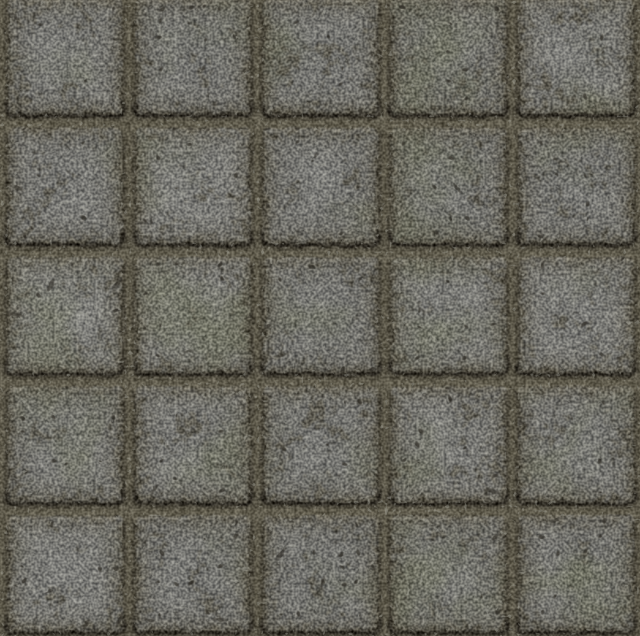
Give the GLSL for this texture, as a Shadertoy shader.

```glsl
const vec2 PERIOD = vec2(0.1997, 0.2033);   // paver pitch on the canvas
const vec2 ORIGIN = vec2(0.002, -0.004);    // corner of the first paver
const float HALF_SIZE = 0.453;              // paver half width, in pitches
const float CORNER = 0.045;
const float EDGE_WOBBLE = 0.018;
const float GRIME_REACH = 0.085;            // falloff of edge dirt, in pitches
const float GRAIN_FREQ = 235.0;
const float GRAIN_AMOUNT = 0.25;
const float BLOTCH_AMOUNT = 0.10;
const vec3 STONE = vec3(0.472, 0.472, 0.458);
const vec3 GRIME = vec3(0.335, 0.318, 0.265);
const vec3 JOINT = vec3(0.375, 0.358, 0.300);
const vec3 CREVICE = vec3(0.150, 0.137, 0.112);
const vec3 PALE = vec3(0.640, 0.640, 0.600);
const vec3 MOSS = vec3(0.425, 0.435, 0.345);

vec2 hash2(vec2 p) {
    vec3 q = fract(p.xyx * vec3(0.1031, 0.1030, 0.0973));
    q += dot(q, q.yzx + 33.33);
    return fract((q.xx + q.yz) * q.zy);
}

float cornerSlope(vec2 cell, vec2 offset) {
    float a = 6.2832 * hash2(cell + 57.0).x;
    return dot(vec2(cos(a), sin(a)), offset);
}

float gradientNoise(vec2 p) {
    vec2 i = floor(p), f = fract(p);
    vec2 u = f * f * f * (f * (f * 6.0 - 15.0) + 10.0);
    vec2 e = vec2(1.0, 0.0);
    return mix(mix(cornerSlope(i, f), cornerSlope(i + e.xy, f - e.xy), u.x),
               mix(cornerSlope(i + e.yx, f - e.yx), cornerSlope(i + e.xx, f - e.xx), u.x), u.y);
}

float fbm(vec2 p) {
    float sum = 0.0, amp = 0.6;
    for (int i = 0; i < 4; i++) {
        sum += amp * gradientNoise(p);
        p = mat2(1.6, 1.2, -1.2, 1.6) * p + 11.3;
        amp *= 0.55;
    }
    return sum;
}

float roundedBox(vec2 p, float halfSize, float radius) {
    vec2 q = abs(p) - halfSize + radius;
    return length(max(q, 0.0)) + min(max(q.x, q.y), 0.0) - radius;
}

// Randomly turned, stretched marks scattered one per grid cell
float marks(vec2 uv, float grid, float chance, float radius, float stretch) {
    vec2 p = uv * grid, cell = floor(p);
    vec2 place = hash2(cell + grid), trait = hash2(cell + grid + 91.0);
    vec2 d = fract(p) - mix(vec2(0.35), vec2(0.65), place);
    float a = 6.2832 * trait.x;
    d = mat2(cos(a), -sin(a), sin(a), cos(a)) * d;
    d += 0.06 * gradientNoise(uv * 160.0);
    float r = radius * (0.5 + trait.y);
    float soft = max(0.35 * r, grid / iResolution.y);
    float shape = 1.0 - smoothstep(r - soft, r + soft, length(d * vec2(1.0 / stretch, 1.0)));
    return shape * step(hash2(cell + grid + 17.0).y, chance);
}

float band(float x, float width) {
    return exp(-x * x / (width * width));
}

void mainImage(out vec4 fragColor, in vec2 fragCoord) {
    vec2 uv = fragCoord / iResolution.xy;
    float pixel = 1.0 / iResolution.y;

    // Surface noise; grain fades out when finer than a pixel
    float blotch = fbm(uv * 17.0);
    float cloud = fbm(uv * 7.0 + 40.0);
    float rough = gradientNoise(uv * 85.0);
    float fade = 1.0 - smoothstep(0.55, 1.2, GRAIN_FREQ * pixel);
    float grain = fade * gradientNoise(uv * GRAIN_FREQ) + 0.5 * gradientNoise(uv * GRAIN_FREQ * 0.5 + 7.0);

    // Paver grid with slightly worn outlines
    vec2 q = (uv - ORIGIN) / PERIOD;
    vec2 cell = floor(q), p = fract(q) - 0.5;
    vec2 tone = hash2(cell + 5.0);
    vec2 wobble = EDGE_WOBBLE * vec2(gradientNoise(uv * 45.0), gradientNoise(uv * 45.0 + 20.0));
    float d = roundedBox(p + wobble, HALF_SIZE, CORNER);
    float aa = max(0.012, pixel / PERIOD.y);
    float joint = smoothstep(-aa, aa, d);

    // Stone face: tone per paver, moss, dark stains, dirt toward the rim
    vec3 color = STONE + 0.035 * (tone.x - 0.5) + BLOTCH_AMOUNT * blotch;
    color = mix(color, MOSS, 0.55 * smoothstep(-0.1, 0.5, cloud + 0.3 * (tone.y - 0.5)));
    color = mix(color, GRIME, 0.6 * smoothstep(0.12, 0.5, -blotch + 0.4 * rough - 0.3 * cloud));
    float dirt = exp(min(d, 0.0) / GRIME_REACH) * (0.85 + 0.9 * blotch + 0.5 * rough);
    color = mix(color, GRIME, clamp(dirt, 0.0, 0.9));
    color = mix(color, JOINT + 0.05 * rough, joint);

    // Relief: lit upper rim, shaded sides, deep crevice under each paver
    float side = smoothstep(0.02, 0.08, abs(p.x) - abs(p.y));
    float below = smoothstep(0.30, 0.42, -p.y);
    float above = smoothstep(0.36, 0.44, p.y);
    color += 0.09 * above * band(d + 0.022, 0.018) * (0.7 + rough);
    color = mix(color, CREVICE, 0.38 * side * band(d - 0.008, 0.022) * (0.9 + rough));
    color = mix(color, CREVICE, 0.90 * below * band(d - 0.004, 0.017) * (0.9 + 0.5 * rough));
    color = mix(color, CREVICE, 0.22 * below * band(d - 0.015, 0.045));

    // Mineral grain, pale flecks, chips, scratches and pits
    color += GRAIN_AMOUNT * grain * vec3(1.0, 0.99, 0.93) * (1.0 - 0.25 * joint);
    float fleck = smoothstep(0.28, 0.55, gradientNoise(uv * 145.0 + 63.0) + 0.25 * blotch);
    color = mix(color, PALE, 0.40 * fleck);
    float face = 1.0 - joint;
    color = mix(color, PALE, 0.35 * face * marks(uv, 33.0, 0.16, 0.045, 5.0));
    color = mix(color, CREVICE, 0.65 * face * marks(uv, 42.0, 0.13, 0.085, 1.6));
    color = mix(color, CREVICE, 0.50 * face * marks(uv + 0.37, 19.0, 0.09, 0.045, 3.5));

    fragColor = vec4(clamp(color, 0.0, 1.0), 1.0);
}
```
